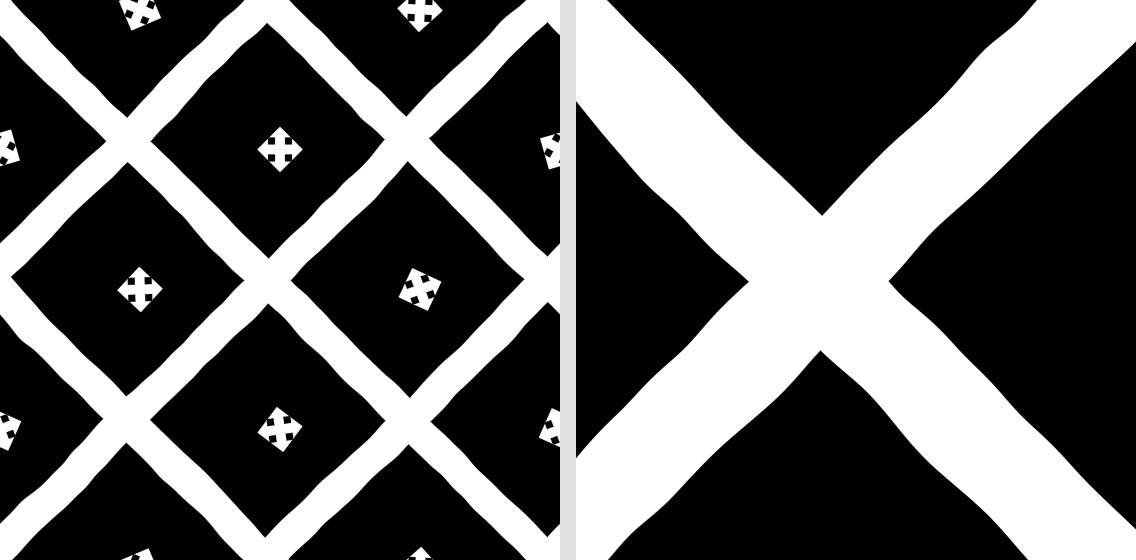
Left, the full canvas; right, a detail of the centre.
A WebGL 1 fragment shader for this pattern:

```glsl
precision highp float;
// Hand-cut black diamonds on a white lattice, each holding a tilted four-way arrow.

uniform vec2 u_resolution;

const float PITCH = 0.5;             // diamond diagonal, two repeats each way
const float BAND = 0.0404;           // half the band, measured along an axis
const vec2 LATTICE_ORIGIN = vec2(0.2266, 0.0);
const vec2 ARROW_OFFSET = vec2(0.0234, -0.0169);
const float ARROW_REACH = 0.0408;
const float SHAFT_HALF = 0.0088;
const float HEAD_BASE = 0.0215;

float hash(vec2 p) {
  vec3 q = fract(vec3(p.xyx) * vec3(0.1031, 0.1030, 0.0973));
  q += dot(q, q.yzx + 33.33);
  return fract((q.x + q.y) * q.z);
}

// Value noise that wraps over the unit square, from -0.5 to 0.5
float wrapNoise(vec2 uv, float cells, float seed) {
  vec2 p = uv * cells;
  vec2 i = floor(p);
  vec2 f = fract(p);
  f = f * f * (3.0 - 2.0 * f);
  vec2 lo = mod(i, cells) + seed;
  vec2 hi = mod(i + 1.0, cells) + seed;
  float bottom = mix(hash(lo), hash(vec2(hi.x, lo.y)), f.x);
  float top = mix(hash(vec2(lo.x, hi.y)), hash(hi), f.x);
  return mix(bottom, top, f.y) - 0.5;
}

vec2 wobble(vec2 uv, float cells, float seed) {
  return vec2(wrapNoise(uv, cells, seed), wrapNoise(uv, cells, seed + 47.0));
}

// Axes along the two band directions, one unit per diamond
vec2 toLattice(vec2 p) {
  return vec2(p.x + p.y, p.x - p.y) / PITCH;
}

vec2 fromLattice(vec2 q) {
  return 0.5 * PITCH * vec2(q.x + q.y, q.x - q.y);
}

// Tilt in degrees, by row and by left or right half
float arrowTilt(vec2 cell) {
  float column = mod(1.0 + cell.x + cell.y, 4.0);
  float row = mod(cell.y - cell.x, 4.0);
  vec4 leftTilts = vec4(-22.0, -29.0, 2.0, 21.0);
  vec4 rightTilts = vec4(-3.0, 0.0, 20.0, 8.0);
  vec4 pick = 1.0 - step(0.5, abs(vec4(0.0, 1.0, 2.0, 3.0) - row));
  return dot(mix(leftTilts, rightTilts, step(1.5, column)), pick);
}

vec2 rotate(vec2 p, float angle) {
  float c = cos(angle);
  float s = sin(angle);
  return vec2(c * p.x + s * p.y, c * p.y - s * p.x);
}

// A small diamond with four square notches between its arrowheads
float arrowDistance(vec2 p) {
  p = abs(p);
  float near = min(p.x, p.y);
  float far = max(p.x, p.y);
  float outline = max((near + far - ARROW_REACH) * 0.7071, far - ARROW_REACH + 0.0006);
  float notch = max(SHAFT_HALF - near, far - HEAD_BASE);
  return max(outline, -notch);
}

float fill(float d, float pixel) {
  return 1.0 - smoothstep(-0.7 * pixel, 0.7 * pixel, d);
}

void main() {
  vec2 uv = gl_FragCoord.xy / u_resolution;
  float pixel = 1.0 / min(u_resolution.x, u_resolution.y);

  // Diamonds with uneven cut edges
  vec2 warped = uv + 0.010 * wobble(uv, 8.0, 3.0) + 0.0035 * wobble(uv, 28.0, 11.0);
  vec2 lattice = toLattice(warped - LATTICE_ORIGIN);
  vec2 cell = floor(lattice + 0.5);
  vec2 local = abs(lattice - cell) * PITCH;
  float diamond = (max(local.x, local.y) - 0.5 * PITCH + BAND) * 0.7071;

  // Arrow set off the diamond's centre
  vec2 arrowCentre = LATTICE_ORIGIN + ARROW_OFFSET + fromLattice(cell);
  float arrow = arrowDistance(rotate(uv - arrowCentre, radians(arrowTilt(cell))));

  float white = max(1.0 - fill(diamond, pixel), fill(arrow, pixel));
  gl_FragColor = vec4(vec3(white), 1.0);
}
```
